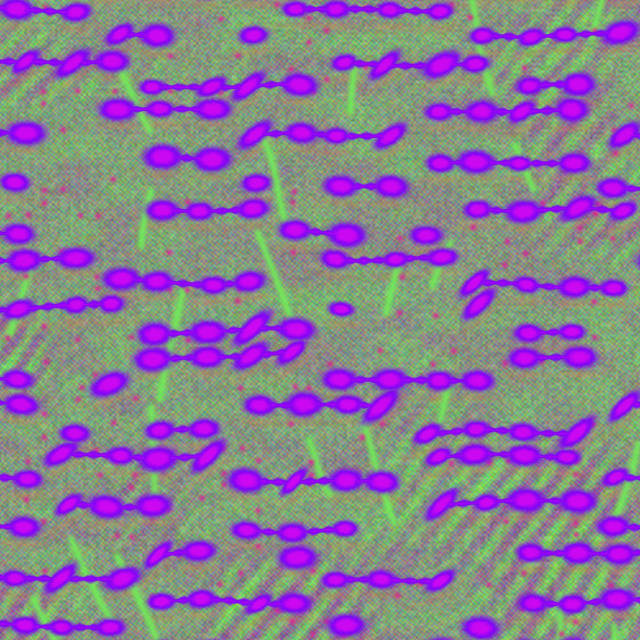
This pattern is drawn by a Shadertoy shader. Its source:

```glsl
// Staggered rows of violet beads on threads over a woven green ground with bright streaks.
#define GRID vec2(14.0, 26.0)
#define RUN_LENGTH 4.0
#define BEAD_SIZE vec2(0.025, 0.0155)
#define THREAD_WIDTH 0.0062
#define STREAK_GRID vec2(6.0, 5.0)
#define STREAK_WIDTH 0.0065
#define SPECK_GRID vec2(36.0, 52.0)
#define WEAVE_FREQ vec2(112.0, 134.0)
#define VIOLET vec3(0.49, 0.02, 0.96)
#define MAGENTA vec3(0.80, 0.03, 0.95)
#define GREEN vec3(0.44, 0.93, 0.34)
#define GROUND vec3(0.52, 0.60, 0.49)

const float TAU = 6.2831853;

float hash(vec2 p) {
    return fract(sin(dot(p, vec2(127.1, 311.7))) * 43758.5453);
}

float noise(vec2 p) {
    vec2 i = floor(p), f = fract(p);
    f = f * f * (3.0 - 2.0 * f);
    return mix(mix(hash(i), hash(i + vec2(1, 0)), f.x),
               mix(hash(i + vec2(0, 1)), hash(i + vec2(1, 1)), f.x), f.y);
}

float segmentDist(vec2 p, vec2 a, vec2 b) {
    vec2 d = b - a;
    return length(p - a - d * clamp(dot(p - a, d) / dot(d, d), 0.0, 1.0));
}

// Runs alternate between the two rows of each pair; a few beads are missing.
bool hasBead(vec2 cell) {
    float shift = floor(hash(vec2(floor(cell.y / 2.0), 3.7)) * 2.0 * RUN_LENGTH);
    float run = floor((cell.x + shift) / RUN_LENGTH);
    return mod(cell.y + run, 2.0) < 0.5 && hash(cell + 17.3) > 0.07;
}

vec2 beadCenter(vec2 cell) {
    vec2 jitter = vec2(hash(cell + 5.1), hash(cell + 9.4)) - 0.5;
    return (cell + 0.5 + jitter * vec2(0.36, 0.16)) / GRID;
}

// x: bead and thread strength, y: warm rim below the beads
vec2 beadField(vec2 p) {
    vec2 home = floor(p * GRID), field = vec2(0);
    for (int j = -1; j <= 1; j++)
    for (int i = -2; i <= 1; i++) {
        vec2 cell = home + vec2(i, j);
        if (!hasBead(cell)) continue;
        vec2 center = beadCenter(cell), d = p - center;
        float tilt = 0.75 * smoothstep(0.72, 1.0, hash(cell + 31.0));
        d.y -= tilt * d.x;
        vec2 size = BEAD_SIZE * mix(0.72, 1.12, hash(cell + 2.6));
        vec2 q = d / size;
        float bead = 1.12 * exp(-dot(q, q));
        vec2 rim = (d + vec2(0.0, 0.026)) / vec2(0.034, 0.006);
        field = max(field, vec2(bead, exp(-dot(rim, rim))));

        // Thread with small knots up to the next bead
        vec2 next = cell + vec2(1, 0);
        if (hasBead(next)) {
            float knots = 0.85 + 0.3 * sin(p.x * GRID.x * TAU * 3.0 + cell.y);
            float t = segmentDist(p, center, beadCenter(next)) / (THREAD_WIDTH * knots);
            field.x = max(field.x, 0.72 * exp(-t * t));
        }
    }
    return field;
}

// Bright, nearly upright strokes
float streakField(vec2 p) {
    vec2 home = floor(p * STREAK_GRID);
    float glow = 0.0;
    for (int j = -1; j <= 1; j++)
    for (int i = -1; i <= 1; i++) {
        vec2 cell = home + vec2(i, j);
        if (hash(cell + 41.0) > 0.55) continue;
        vec2 c = (cell + vec2(hash(cell + 1.3), hash(cell + 7.7))) / STREAK_GRID;
        vec2 arm = vec2(0.05 * (hash(cell + 12.9) - 0.65), mix(0.03, 0.085, hash(cell + 8.2)));
        float d = segmentDist(p, c - arm, c + arm) / STREAK_WIDTH;
        glow = max(glow, exp(-d * d));
    }
    return glow;
}

float speckField(vec2 p) {
    vec2 cell = floor(p * SPECK_GRID);
    vec2 offset = 0.36 + 0.28 * vec2(hash(cell + 3.0), hash(cell + 6.0));
    float d = length(p - (cell + offset) / SPECK_GRID) / 0.0048;
    return step(0.91, hash(cell + 23.0)) * exp(-d * d);
}

void mainImage(out vec4 fragColor, in vec2 fragCoord) {
    vec2 p = fragCoord / iResolution.y;
    vec2 warped = p + vec2(0.0, 0.012 * (noise(p * 9.0) - 0.5));

    // Ground: soft patches, slanted ripples, coloured weave and grain
    vec3 color = GROUND + vec3(-0.05, 0.17, -0.08) * (noise(p * vec2(16.0, 30.0)) - 0.45);
    float rippleMask = smoothstep(0.5, 0.85, noise(p * 4.5 + 11.0) + 0.25 * (0.4 - p.y));
    float ripple = sin(TAU * (24.0 * p.x - 19.0 * p.y + noise(p * 6.0)));
    color += rippleMask * ripple * vec3(-0.03, 0.17, -0.09);
    float fade = smoothstep(200.0, 420.0, iResolution.y);
    vec3 phase = vec3(0.0, 2.1, 4.2);
    color += fade * 0.055 * sin(TAU * dot(p, WEAVE_FREQ) + phase);
    color += fade * 0.045 * sin(TAU * dot(p, WEAVE_FREQ.yx * vec2(1, -1)) + phase.zxy);
    vec3 grain = vec3(noise(p * 250.0), noise(p * 250.0 + 37.0), noise(p * 250.0 + 71.0)) - 0.5;
    color += 0.2 * grain;

    // Strokes, warm rims and specks
    vec2 beads = beadField(warped);
    color = mix(color, vec3(0.76, 0.50, 0.35), 0.38 * beads.y);
    color = mix(color, GREEN, 0.85 * streakField(p + 0.012 * (noise(p * 12.0) - 0.5)));
    color = mix(color, vec3(0.85, 0.15, 0.58), 0.85 * speckField(p));

    // Beads: violet halo with a magenta heart
    float body = beads.x + 0.12 * grain.x * smoothstep(0.05, 0.3, beads.x);
    color = mix(color, VIOLET, smoothstep(0.06, 0.62, body));
    color = mix(color, MAGENTA, smoothstep(0.5, 1.0, body));
    fragColor = vec4(clamp(color, 0.0, 1.0), 1.0);
}
```
